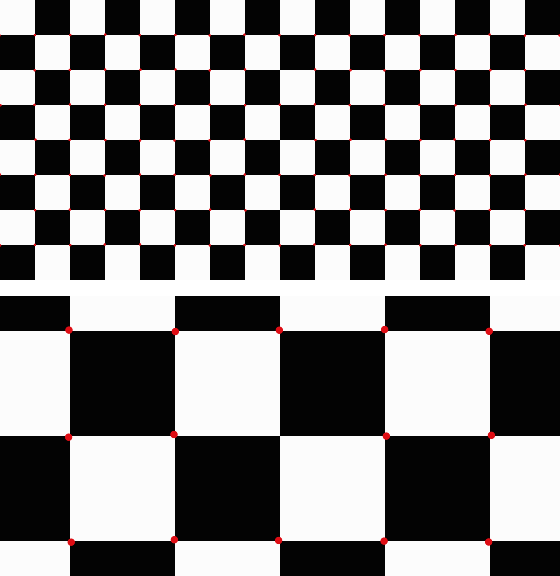
Top, the full canvas; bottom, a detail of the centre.
This pattern is drawn by a Shadertoy shader. Its source:

```glsl
// Black and white checkerboard, 16 by 8 cells, with tiny red dots on the cell corners.

vec2 hash22(vec2 p) {
    vec3 q = fract(p.xyx * vec3(0.1031, 0.103, 0.0973));
    q += dot(q, q.yzx + 33.33);
    return fract((q.xx + q.yz) * q.zy);
}

// Triangle wave of period 2 that crosses zero at every integer
vec2 edgeWave(vec2 p) {
    return abs(mod(p + 0.5, 2.0) - 1.0) - 0.5;
}

// White where the two axes differ in parity; edges one pixel soft
float checker(vec2 p, vec2 pixel) {
    vec2 side = clamp(2.0 * edgeWave(p) / pixel, -1.0, 1.0);
    return 0.5 - 0.5 * side.x * side.y;
}

// Slightly displaced dots on the corners, wrapped across the canvas
float cornerDots(vec2 p, vec2 cells, float pixel) {
    vec2 corner = floor(p + 0.5);
    vec2 id = mod(corner, cells);
    vec2 jitter = (hash22(id + 1.0) - 0.5) * 0.03;
    float d = length(p - corner - jitter) - 0.035;
    float dot_ = 1.0 - smoothstep(-0.5 * pixel, 0.5 * pixel, d);

    // Bare corners: the outer row, and every eighth column on even rows
    bool bare = id.y == 0.0 || (mod(id.x, 8.0) == 0.0 && mod(id.y, 2.0) == 0.0);
    return bare ? 0.0 : dot_;
}

void mainImage(out vec4 fragColor, in vec2 fragCoord) {
    vec2 cells = vec2(16.0, 8.0);
    vec2 p = fragCoord / iResolution.xy * cells;
    vec2 pixel = cells / iResolution.xy;

    vec3 color = mix(vec3(0.01), vec3(0.99), checker(p, pixel));
    color = mix(color, vec3(0.87, 0.05, 0.08), cornerDots(p, cells, pixel.y));
    fragColor = vec4(color, 1.0);
}
```
